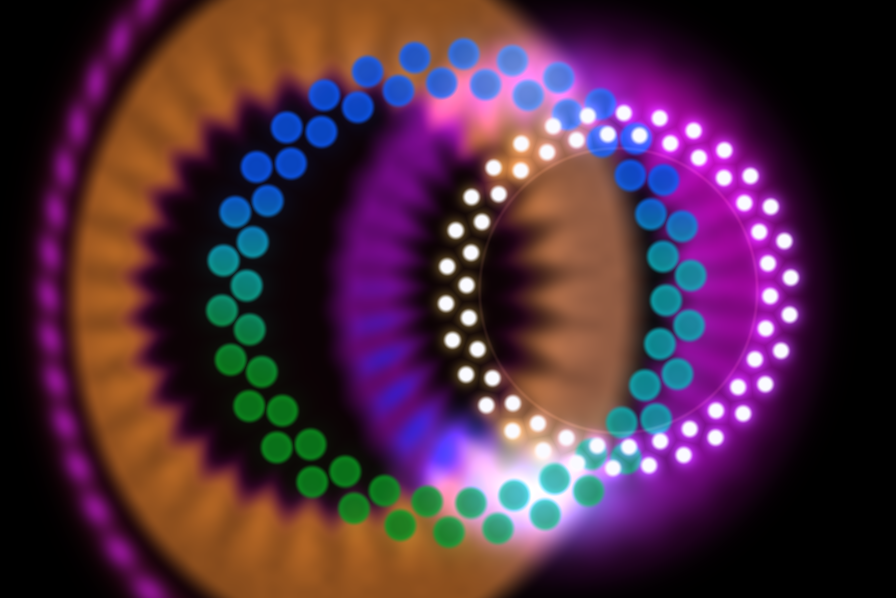
Give the GLSL for this background, as a Shadertoy shader.

```glsl
// Overlapping out-of-focus light rings: amber and violet bands, blue-green and white beads.

// Geometry, in canvas heights from the centre
const vec2 AMBER_IN_C = vec2(-0.193, 0.002), AMBER_IN_R = vec2(0.318, 0.352);
const vec2 AMBER_OUT_C = vec2(-0.150, 0.002), AMBER_OUT_R = vec2(0.492, 0.594);
const vec2 RIM_C = vec2(-0.150, 0.005), RIM_R = vec2(0.518, 0.670);
const vec2 VIOLET_IN_C = vec2(0.158, 0.020), VIOLET_IN_R = vec2(0.225, 0.300);
const vec2 VIOLET_OUT_C = vec2(0.201, 0.004), VIOLET_OUT_R = vec2(0.406, 0.449);
const vec2 BEAD_C = vec2(0.014, 0.010), BEAD_OUT_R = vec2(0.393, 0.400), BEAD_IN_R = vec2(0.351, 0.352);
const vec2 SPARK_C = vec2(0.285, 0.014), SPARK_OUT_R = vec2(0.289, 0.297), SPARK_IN_R = vec2(0.254, 0.262);
const float BEAD_SIZE = 0.027, SPARK_SIZE = 0.0125;
const float COUNT = 30.0, TAU = 6.2831853;
const float OUTER_PHASE = 0.0733, INNER_PHASE = 0.1745;

// Colours
const vec3 DARK = vec3(0.045, 0.006, 0.018);
const vec3 AMBER = vec3(0.64, 0.38, 0.12);
const vec3 TAN = vec3(0.66, 0.44, 0.30);
const vec3 VIOLET = vec3(0.40, 0.03, 0.50);
const vec3 MAGENTA = vec3(0.62, 0.02, 0.62);
const vec3 INDIGO = vec3(0.20, 0.08, 0.70);
const vec3 BLUE = vec3(0.04, 0.34, 0.95);
const vec3 SKY = vec3(0.36, 0.60, 0.96);
const vec3 TEAL = vec3(0.05, 0.66, 0.70);
const vec3 GREEN = vec3(0.04, 0.56, 0.12);
const vec3 CYAN_GLOW = vec3(0.12, 0.58, 0.60);

float hash(vec2 p) {
    return fract(sin(dot(p, vec2(127.1, 311.7))) * 43758.5);
}

float noise(vec2 p) {
    vec2 i = floor(p), f = fract(p);
    f = f * f * (3.0 - 2.0 * f);
    return mix(mix(hash(i), hash(i + vec2(1, 0)), f.x),
               mix(hash(i + vec2(0, 1)), hash(i + vec2(1, 1)), f.x), f.y);
}

// Approximate signed distance to an ellipse
float ellipse(vec2 p, vec2 c, vec2 r) {
    return (length((p - c) / r) - 1.0) * min(r.x, r.y);
}

// Distance to the nearest of COUNT points spread around an ellipse
float beadDistance(vec2 p, vec2 c, vec2 r, float phase) {
    vec2 q = (p - c) / r;
    float stepAngle = TAU / COUNT;
    float a = round((atan(q.y, q.x) - phase) / stepAngle) * stepAngle + phase;
    return length(p - c - r * vec2(cos(a), sin(a)));
}

float glow(vec2 p, vec2 c, vec2 size) {
    vec2 q = (p - c) / size;
    return exp(-dot(q, q));
}

float lobes(vec2 p, vec2 c, float n) {
    return 0.5 + 0.5 * cos(n * atan(p.y - c.y, p.x - c.x));
}

vec3 beadColor(vec2 p) {
    vec3 c = mix(GREEN, TEAL, smoothstep(-0.18, 0.06, p.y + 0.38 * p.x + 0.10));
    c = mix(c, BLUE, smoothstep(0.04, 0.22, p.y));
    c = mix(c, SKY, glow(p, vec2(0.13, 0.37), vec2(0.13, 0.12)));
    return mix(c, vec3(0.22, 0.80, 0.80), glow(p, vec2(0.14, -0.32), vec2(0.12, 0.10)));
}

void mainImage(out vec4 fragColor, in vec2 fragCoord) {
    vec2 p = (fragCoord - 0.5 * iResolution.xy) / iResolution.y;
    float px = 1.0 / iResolution.y;
    float grain = noise(p * 14.0) * 0.6 + noise(p * 45.0) * 0.4;
    float rightSide = smoothstep(0.0, 0.25, p.x);

    // Dim base inside the rings
    float amberOut = ellipse(p, AMBER_OUT_C, AMBER_OUT_R);
    float violetOut = ellipse(p, VIOLET_OUT_C, VIOLET_OUT_R);
    vec3 col = DARK * smoothstep(0.10, -0.06, min(amberOut, violetOut));

    // Amber band with soft scallops
    float amberLobe = lobes(p, AMBER_IN_C, COUNT);
    float amberIn = ellipse(p, AMBER_IN_C, AMBER_IN_R) + 0.022 * (amberLobe - 0.5);
    float amber = smoothstep(-0.018, mix(0.035, 0.09, rightSide), amberIn)
                * smoothstep(0.008, mix(-0.035, -0.06, rightSide), amberOut);
    float cell = amberLobe * glow(vec2(amberIn - 0.065, 0.0), vec2(0.0), vec2(0.055));
    col += mix(AMBER, TAN, rightSide) * amber * (0.78 + 0.22 * cell + 0.12 * (grain - 0.5));
    col += vec3(0.16, 0.01, 0.14) * glow(vec2(amberIn, 0.0), vec2(0.0), vec2(0.025)) * (1.0 - rightSide);

    // Thin violet rim around the amber band, broken by dark gaps
    float rim = ellipse(p, RIM_C, RIM_R);
    float rimFade = smoothstep(0.0, -0.2, p.x);
    float gaps = 0.5 + 0.5 * cos(46.0 * atan(p.y - RIM_C.y, p.x - RIM_C.x) + 35.0 * rim);
    col += vec3(0.40, 0.06, 0.50) * exp(-pow(rim / 0.021, 2.0)) * (0.45 + 0.55 * gaps) * rimFade;
    col += vec3(0.13, 0.015, 0.04) * exp(-pow(rim / 0.042, 2.0)) * rimFade;

    // Violet band, magenta to the right and indigo spots to the lower left
    float violetLobe = lobes(p, VIOLET_IN_C, COUNT);
    float violetIn = ellipse(p, VIOLET_IN_C, VIOLET_IN_R);
    float violet = smoothstep(-0.035, 0.045, violetIn + 0.012 * violetLobe)
                 * smoothstep(0.018, mix(-0.05, -0.085, rightSide), violetOut + 0.008 * violetLobe);
    vec3 violetTint = mix(VIOLET, MAGENTA, smoothstep(0.1, 0.4, p.x) * smoothstep(-0.45, 0.25, p.y));
    float spots = violetLobe * glow(vec2(violetIn, 0.0), vec2(0.055, 0.0), vec2(0.045));
    violetTint = mix(violetTint, INDIGO, spots * smoothstep(0.1, -0.15, p.y) * (1.0 - rightSide));
    col += violetTint * violet * (0.84 + 0.16 * violetLobe + 0.12 * (grain - 0.5));
    col += vec3(0.10, 0.0, 0.11) * exp(-pow(max(violetOut, 0.0) / 0.035, 2.0)) * rightSide
         * smoothstep(-0.12, 0.0, violetOut);

    // Broad glows where the bands cross
    col += CYAN_GLOW * glow(p, vec2(0.15, -0.32), vec2(0.13, 0.075));
    col += vec3(0.0, 0.14, 0.42) * glow(p, vec2(0.02, -0.24), vec2(0.07, 0.045));
    col += vec3(0.08, 0.16, 0.26) * glow(p, vec2(0.14, 0.35), vec2(0.13, 0.07));

    // Blue-green beads in two staggered rows
    float bead = min(beadDistance(p, BEAD_C, BEAD_OUT_R, OUTER_PHASE),
                     beadDistance(p, BEAD_C, BEAD_IN_R, INNER_PHASE));
    vec3 beadTint = beadColor(p);
    col += beadTint * 0.12 * exp(-pow(bead / 0.042, 2.0));
    float shade = 0.88 + 0.16 * smoothstep(0.012, BEAD_SIZE, bead);
    col = mix(col, beadTint * shade, 0.88 * smoothstep(BEAD_SIZE + 0.004, BEAD_SIZE - 0.006, bead));

    // Faint arc and small white sparks in two staggered rows
    float arc = abs(ellipse(p, SPARK_C, vec2(0.232, 0.238)));
    col += vec3(0.09, 0.06, 0.05) * smoothstep(0.003 + px, 0.0, arc);
    float spark = min(beadDistance(p, SPARK_C, SPARK_OUT_R, OUTER_PHASE),
                      beadDistance(p, SPARK_C, SPARK_IN_R, INNER_PHASE));
    vec3 halo = mix(vec3(0.42, 0.36, 0.14), vec3(0.40, 0.22, 0.62), smoothstep(0.05, 0.3, p.x));
    col += halo * exp(-pow(spark / 0.019, 2.0));
    col = mix(col, vec3(0.98, 0.98, 1.0), smoothstep(SPARK_SIZE + 0.003 + px, SPARK_SIZE - 0.004, spark));

    fragColor = vec4(clamp(col, 0.0, 1.0), 1.0);
}
```
